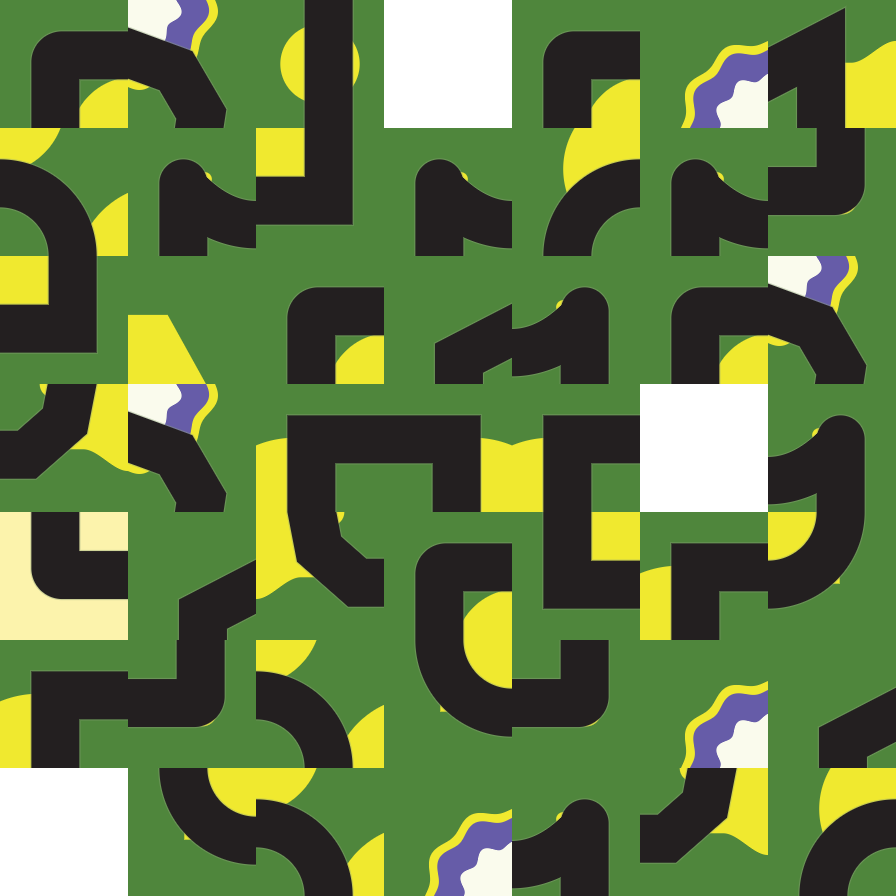
A WebGL 2 fragment shader for this pattern:

```glsl
#version 300 es
precision highp float;
// A patchwork of square tiles, each with a thick dark band turning around one
// tile corner over yellow accents. Bands are level sets of round or polygonal
// metrics; a shuffled deal hands out a fixed number of tiles of every kind.

uniform vec2 u_resolution;
out vec4 fragColor;

const int TILES = 7;
const int KINDS = 16;
const vec3 GREEN = vec3(0.31, 0.525, 0.235);
const vec3 INK = vec3(0.137, 0.122, 0.125);
const vec3 YELLOW = vec3(0.942, 0.912, 0.185);
const vec3 PALE = vec3(0.988, 0.953, 0.675);
const vec3 PURPLE = vec3(0.40, 0.36, 0.66);
const vec3 CREAM = vec3(0.98, 0.985, 0.93);
const vec3 RIM = vec3(0.56, 0.65, 0.48);

const float MID = 0.5675;      // band centre line, measured from the corner
const float HALF = 0.1875;     // half the band width
const float ROUNDING = 0.24;
const float RIM_WIDTH = 0.009;
const float RIM_OPACITY = 0.4;
const float FAR = 9.0;

// Tiles per kind, how many of them turn around a right corner, and top or bottom
const int COUNT[KINDS] = int[](3, 3, 3, 6, 3, 4, 5, 3, 5, 3, 3, 3, 1, 2, 1, 1);
const int RIGHT[KINDS] = int[](0, 0, 0, 3, 1, 3, 4, 0, 5, 2, 1, 3, 0, 2, 0, 1);
const int TOP[KINDS]   = int[](0, 1, 0, 0, 1, 0, 0, 0, 0, 1, 1, 0, 0, 0, 0, 1);

float band(float metric) { return abs(metric - MID) - HALF; }

float disc(vec2 p, vec2 centre, float radius) { return length(p - centre) - radius; }

float square(vec2 p) { return max(p.x, p.y); }

float polygon(vec2 p, vec2 a, vec2 b, vec2 c) {
    return max(dot(p, a), max(dot(p, b), dot(p, c)));
}

// Square turn whose outer corner is rounded
float softTurn(vec2 p) {
    vec2 d = p - (MID + HALF - ROUNDING);
    float outer = length(max(d, 0.0)) + min(square(d), 0.0) - ROUNDING;
    return max(outer, MID - HALF - square(p));
}

// Round-topped post with a curved arm flowing out of it
float hump(vec2 p) {
    vec2 t = p - MID;
    float post = length(vec2(t.x, max(t.y, 0.0))) - HALF;
    float bend = p.x * p.x;
    float arm = max(p.y - 0.43 - 1.25 * bend, 0.06 + 0.6 * bend - p.y);
    return min(post, max(arm, p.x - 0.45));
}

float ledge(vec2 p) {
    return max(p.y - 0.51 - 0.17 * smoothstep(0.65, 1.0, p.x), 0.5 - p.x);
}

float scallop(vec2 p, float phase) {
    return length(p) + 0.03 * sin(10.0 * atan(p.y, p.x) + phase);
}

// Every column is dealt one rank from each seventh of the deck
int dealRank(ivec2 cell) {
    int c = cell.x % TILES;
    int slot = ((1 + (5 * c + 2) % 6) * cell.y + 2 * c * c + 3 * c) % TILES;
    return slot * TILES + (3 * c + slot) % TILES;
}

void main() {
    vec2 grid = gl_FragCoord.xy / u_resolution.y * float(TILES);
    float pixel = float(TILES) / u_resolution.y;

    // Choose the kind, then measure from the corner it turns around
    int kind = 0;
    int rank = dealRank(ivec2(grid));
    while (kind < KINDS - 1 && rank >= COUNT[kind]) rank -= COUNT[kind++];
    bool right = rank < RIGHT[kind];
    vec2 q = abs(fract(grid) - vec2(right ? 1.0 : 0.0, float(TOP[kind])));

    float ink = FAR;
    float accent = FAR;
    vec2 blob = vec2(FAR);
    switch (kind) {
        case 1: ink = softTurn(q + vec2(0.0, 0.075)); accent = disc(q, vec2(0.58, 0.56), 0.115); break;
        case 2: ink = band(length(q));
            accent = min(disc(q, vec2(-0.05, 1.2), 0.56), disc(q, vec2(1.3, -0.15), 0.71)); break;
        case 3: ink = hump(q); accent = disc(q, vec2(0.4, 0.6), 0.055); break;
        case 4: ink = band(polygon(q, vec2(0, 1), vec2(0.66, 0.75), vec2(0.98, 0.19)) + 0.015);
            accent = min(ledge(q), disc(q, vec2(0.42, 0.0), 0.11)); break;
        case 5: vec2 slope = vec2(right ? 0.459 : -0.459, 0.888);
            ink = band(max(q.x - 0.045, dot(q, slope)) + 0.198);
            accent = right ? FAR : ledge(q); break;
        case 6: ink = band(square(q)); accent = max(disc(q, vec2(0.7, -0.2), 0.78), MID - q.x); break;
        case 7: ink = band(polygon(q, vec2(0.345, 0.939), vec2(0.863, 0.505), vec2(0.988, -0.152)) + 0.018);
            blob = q - vec2(0, 1); break;
        case 8: ink = softTurn(q); accent = disc(q, vec2(-0.05, -0.1), 0.5); break;
        case 9: ink = band(length(q)); accent = square(q) - 0.56; break;
        case 10: ink = band(square(q)); accent = square(q) - 0.56; break;
        case 11: blob = q; break;
        case 12: accent = max(q.y - 0.54, dot(q, vec2(0.875, 0.485)) - 0.533); break;
        case 13: ink = band(length(q)); accent = max(disc(q, vec2(-0.02, 0.68), 0.62), MID - length(q)); break;
        case 14: ink = abs(q.x - MID) - HALF; accent = disc(q, vec2(0.5), 0.31); break;
        case 15: ink = softTurn(q + vec2(0.0, 0.075)); break;
    }

    // Paint from the ground up: accents, scalloped blob, rim, band
    #define COVER(d) clamp(0.5 - (d) / pixel, 0.0, 1.0)
    vec3 color = kind == 0 ? vec3(1.0) : kind == 15 ? PALE : GREEN;
    color = mix(color, YELLOW, COVER(min(accent, scallop(blob, 0.0) - 0.68)));
    color = mix(color, PURPLE, COVER(scallop(blob, 0.0) - 0.61));
    color = mix(color, CREAM, COVER(scallop(blob, 0.9) - 0.40));
    color = mix(color, RIM, RIM_OPACITY * COVER(ink - RIM_WIDTH));
    color = mix(color, INK, COVER(ink));
    fragColor = vec4(color, 1.0);
}
```
